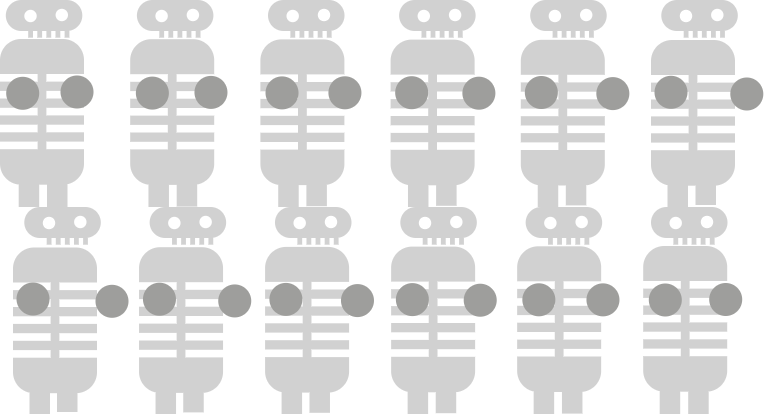
Write a Shadertoy shader that draws this pattern.

```glsl
// Two rows of six grey skeleton figures whose parts drift slightly from one to the next.

const float COLUMNS = 6.0;
const float ROWS = 2.0;
const float ROW_HEIGHT = 207.0;

// Signed distance to a rounded box given by its corners.
float boxDist(vec2 p, vec2 lo, vec2 hi, float radius) {
    vec2 d = abs(p - 0.5 * (lo + hi)) - 0.5 * (hi - lo) + radius;
    return length(max(d, 0.0)) + min(max(d.x, d.y), 0.0) - radius;
}

float discDist(vec2 p, vec2 center, float radius) {
    return length(p - center) - radius;
}

// Value running from x to y along the top row and from z to w along the bottom row.
float drift(vec4 ends, vec2 cell) {
    vec2 rowEnds = mix(ends.xy, ends.zw, cell.y);
    return mix(rowEnds.x, rowEnds.y, cell.x / (COLUMNS - 1.0));
}

// Skull with two eye holes and five teeth.
float skullDist(vec2 p) {
    float skull = boxDist(p, vec2(0.0), vec2(76.5, 31.0), 15.5);
    float eyes = min(discDist(p, vec2(24.7, 16.0), 6.2), discDist(p, vec2(56.0, 15.0), 6.2));
    float tooth = clamp(round((p.x - 24.8) / 9.1), 0.0, 4.0);
    vec2 q = p - vec2(24.8 + 9.1 * tooth, 0.0);
    float teeth = boxDist(q, vec2(-2.4, 29.0), vec2(2.4, 37.7), 0.0);
    return min(max(skull, -eyes), teeth);
}

// Torso cut by five slits on each side of the spine.
float torsoDist(vec2 p) {
    float torso = boxDist(p, vec2(0.0), vec2(84.0, 145.7), 21.0);
    float y = p.y - 38.8;
    float slit = abs(y - 16.9 * clamp(round(y / 16.9), 0.0, 4.0)) - 3.8;
    float gaps = max(slit, 4.4 - abs(p.x - 42.0));
    return max(torso, -gaps);
}

float legDist(vec2 p, float left, float foot) {
    return boxDist(p, vec2(left, 175.0), vec2(left + 20.5, foot), 0.0);
}

void mainImage(out vec4 fragColor, in vec2 fragCoord) {
    // Canvas is 768 units wide, with y running down from the top.
    float unit = 768.0 / iResolution.x;
    vec2 p = vec2(fragCoord.x, iResolution.y - fragCoord.y) * unit;

    float bones = 1e5;
    float balls = 1e5;
    for (float row = 0.0; row < ROWS; row++) {
        for (float col = 0.0; col < COLUMNS; col++) {
            vec2 cell = vec2(col, row);
            vec2 q = p - vec2(0.0, row * ROW_HEIGHT);

            // Skull and torso
            vec2 head = vec2(drift(vec4(5.8, 661.3, 24.3, 651.0), cell), 0.0);
            vec2 body = vec2(drift(vec4(0.0, 651.0, 13.0, 643.2), cell),
                             drift(vec4(39.0, 40.0, 40.5, 39.0), cell));
            bones = min(bones, skullDist(q - head));
            bones = min(bones, torsoDist(q - body));

            // Legs
            vec2 hip = q - vec2(body.x, 0.0);
            float leftLeg = drift(vec4(18.7, 16.5, 16.5, 16.5), cell);
            float rightLeg = drift(vec4(47.0, 44.5, 44.0, 45.0), cell);
            float rightFoot = drift(vec4(207.0, 205.0, 205.0, 207.0), cell);
            bones = min(bones, legDist(hip, leftLeg, 207.0));
            bones = min(bones, legDist(hip, rightLeg, rightFoot));

            // Balls, one at each side of the chest
            vec2 leftBall = vec2(drift(vec4(22.7, 671.0, 33.0, 665.3), cell),
                                 drift(vec4(93.3, 92.3, 92.0, 93.0), cell));
            vec2 rightBall = vec2(drift(vec4(77.0, 746.8, 112.0, 725.7), cell),
                                  drift(vec4(92.0, 94.0, 94.3, 92.5), cell));
            balls = min(balls, discDist(q, leftBall, 16.5));
            balls = min(balls, discDist(q, rightBall, 16.5));
        }
    }

    // Flat shades with edges one pixel soft
    vec3 color = vec3(1.0);
    color = mix(color, vec3(0.82), clamp(0.5 - bones / unit, 0.0, 1.0));
    color = mix(color, vec3(0.62, 0.62, 0.61), clamp(0.5 - balls / unit, 0.0, 1.0));
    fragColor = vec4(color, 1.0);
}
```
